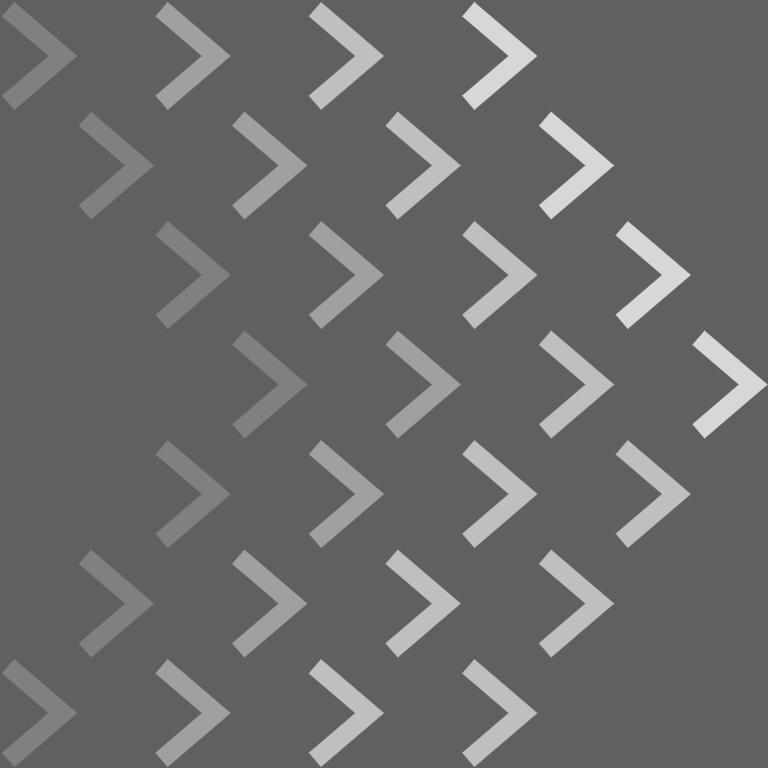
Reproduce this pattern procedurally as a three.js fragment shader.

```glsl
varying vec2 vUv;

// Lattice of chevrons, in canvas units
const float ROW_PITCH = 0.1426;
const float COLUMN_PITCH = 0.1997;
const float ROW_SHIFT = 0.0999;
const vec2 MIDDLE_TIP = vec2(0.4004, 0.4993);
const float OUTER_ROW = 3.0;
const float LAST_COLUMN = 3.0;

// Chevron shape
const vec2 ARM_DIRECTION = vec2(-0.760, 0.650);
const float ARM_LENGTH = 0.1081;
const float ARM_WIDTH = 0.0245;
const float CHEVRON_DEPTH = 0.0990;
const float EDGE_SOFTNESS = 0.001;

// Grey levels
const float BACKGROUND = 0.376;
const float DIM = 0.502;
const float MEDIUM = 0.627;
const float LIGHT = 0.749;
const float BRIGHT = 0.843;

// Distance bound to a right-pointing chevron with its tip at the origin
float chevronDistance(vec2 p) {
  p.y = abs(p.y);
  vec2 inward = vec2(-ARM_DIRECTION.y, ARM_DIRECTION.x);
  float along = dot(p, ARM_DIRECTION);
  float across = dot(p, inward);
  float band = abs(across - 0.5 * ARM_WIDTH) - 0.5 * ARM_WIDTH;
  return max(band, along - ARM_LENGTH);
}

// Columns brighten to the right; the last one stays light in the lower rows
float chevronShade(float column, float row) {
  float lastShade = row < -0.5 ? LIGHT : BRIGHT;
  float shade = mix(DIM, MEDIUM, step(0.5, column));
  shade = mix(shade, LIGHT, step(1.5, column));
  return mix(shade, lastShade, step(2.5, column));
}

void main() {
  // Each row steps left with its distance from the middle
  float row = floor((vUv.y - MIDDLE_TIP.y) / ROW_PITCH + 0.5);
  vec2 rowTip = MIDDLE_TIP + vec2(-ROW_SHIFT * abs(row), ROW_PITCH * row);

  // Cells are centred on the chevron bodies
  float bodyX = vUv.x - rowTip.x + 0.5 * CHEVRON_DEPTH;
  float column = floor(bodyX / COLUMN_PITCH + 0.5);
  vec2 tip = rowTip + vec2(COLUMN_PITCH * column, 0.0);

  // Limit the lattice to the arrow-shaped block
  float inside = step(abs(row), OUTER_ROW)
               * step(0.0, column) * step(column, LAST_COLUMN);

  float d = chevronDistance(vUv - tip);
  float coverage = inside * (1.0 - smoothstep(-EDGE_SOFTNESS, EDGE_SOFTNESS, d));
  float grey = mix(BACKGROUND, chevronShade(column, row), coverage);
  gl_FragColor = vec4(vec3(grey), 1.0);
}
```
